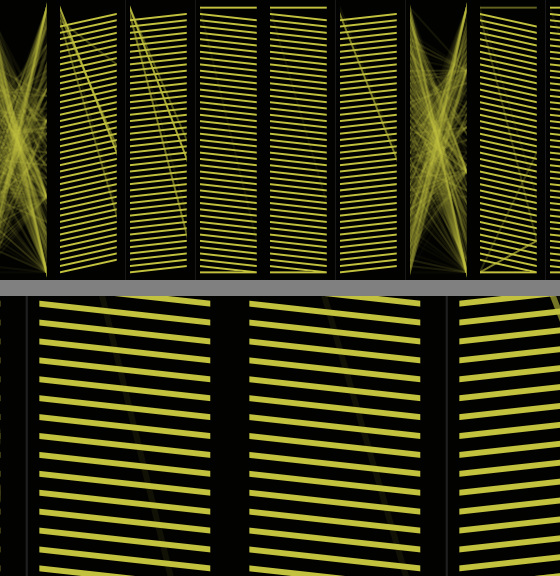
Top, the full canvas; bottom, a detail of the centre.
This pattern is drawn by a Shadertoy shader. Its source:

```glsl
// Row of link panels: yellow strands join evenly spaced nodes on two sides.

const float PANEL_PERIOD = 0.25;
const float PANEL_START = -0.0365;
const float PANEL_WIDTH = 0.2035;
const float DIVIDER_X = 0.2350;
const float NODE_TOP = 0.0273;
const float NODE_STEP = 0.02251;
const float LAST_NODE = 42.0;
const float HALF_LINE = 0.0035;
const vec3 BACKGROUND = vec3(0.008, 0.008, 0.003);
const vec3 STRAND = vec3(0.76, 0.76, 0.245);
const vec3 DIVIDER = vec3(0.12);

// Node shift of each panel's parallel strands; zero marks a dense panel.
const float SHIFTS[9] = float[9](0.0, -2.0, -1.0, 1.0, 1.0, -1.0, 0.0, 2.0, 1.0);

// Stray strands: panel, left node, right node, opacity.
const vec4 STRAYS[12] = vec4[12](
    vec4(1, 0, 23, 0.85), vec4(1, 1, 22, 0.50), vec4(1, 2, 33, 0.40), vec4(1, 2, 9, 0.30),
    vec4(2, 0, 24, 0.85), vec4(2, 1, 36, 0.55), vec4(2, 0, 21, 0.40),
    vec4(5, 1, 24, 0.60), vec4(5, 29, 28, 0.35),
    vec4(7, 42, 37, 0.65), vec4(7, 1, 37, 0.25), vec4(7, 42, 23, 0.22));

// Layered sines, spread over 0..1.
float scatter(float a, float b) {
    return 0.5 + 0.27 * sin(a * 12.99 + b * 78.23) + 0.23 * sin(a * 39.35 - b * 11.14 + 1.7);
}

float bandMask(float dist, float halfWidth, float pixel) {
    return clamp((halfWidth - dist) / pixel + 0.5, 0.0, 1.0);
}

// Coverage of a strand between two nodes; q is (0..1 across, node row).
float link(vec2 q, float from, float to, float pixel) {
    float slope = (to - from) * NODE_STEP / PANEL_WIDTH;
    float dist = abs(q.y - mix(from, to, q.x)) * NODE_STEP * inversesqrt(1.0 + slope * slope);
    return bandMask(dist, HALF_LINE, pixel);
}

// Lays a layer of the given opacity over the accumulated opacity.
float over(float base, float layer) {
    return base + (1.0 - base) * layer;
}

// Parallel strands, with flat strands at the rows the shift leaves open.
float parallelLinks(vec2 q, float shift, float pixel) {
    float row = floor(q.y - shift * q.x + 0.5);
    float first = 1.0 + max(0.0, -shift);
    float last = LAST_NODE - max(0.0, shift);
    float ink = row >= first && row <= last ? link(q, row, row + shift, pixel) : 0.0;
    if (shift > 0.0) {
        float topOpacity = shift > 1.0 ? 0.5 : 1.0;
        ink = max(ink, topOpacity * link(q, 0.0, 0.0, pixel));
        ink = max(ink, link(q, LAST_NODE, LAST_NODE, pixel));
    }
    return ink;
}

// Crossing translucent strands, part of them drawn to a few shared hubs.
float denseLinks(vec2 q, float seed, float hubSpacing, float pixel) {
    float ink = 0.0;
    for (float node = 0.0; node <= LAST_NODE; node++) {
        for (float k = 0.0; k < 10.0; k++) {
            float random = scatter(node + seed, k + 1.0);
            float spread = LAST_NODE - node + (random - 0.5) * 44.0;
            float hub = LAST_NODE - hubSpacing * floor(3.0 * random);
            float target = k < 3.0 ? hub : clamp(floor(spread + 0.5), 0.0, LAST_NODE);
            float strength = scatter(k * 3.1 + 2.0, node + seed);
            float opacity = mix(0.02, 0.19, strength * strength);
            ink = over(ink, opacity * link(q, node, target, pixel));
        }
    }
    return ink;
}

float strayLinks(vec2 q, float panel, float pixel) {
    float ink = 0.0;
    for (int i = 0; i < STRAYS.length(); i++) {
        vec4 stray = STRAYS[i];
        if (stray.x == panel) ink = over(ink, stray.w * link(q, stray.y, stray.z, pixel));
    }
    // One faint ghost strand per panel.
    float ghostEnd = floor(LAST_NODE * mix(0.5, 1.0, scatter(panel, 5.0)));
    return over(ink, 0.08 * link(q, 0.0, ghostEnd, pixel));
}

void mainImage(out vec4 fragColor, in vec2 fragCoord) {
    float pixel = 1.0 / iResolution.y;
    vec2 p = fragCoord * pixel;

    // Panel index and local coordinates, with rows counted from the top.
    float panel = floor((p.x - PANEL_START) / PANEL_PERIOD);
    float x = p.x - PANEL_START - panel * PANEL_PERIOD;
    vec2 q = vec2(x / PANEL_WIDTH, (1.0 - p.y - NODE_TOP) / NODE_STEP);
    float shift = SHIFTS[int(mod(panel, 9.0))];

    float inside = bandMask(abs(x - 0.5 * PANEL_WIDTH), 0.5 * PANEL_WIDTH, pixel);
    float ink = 0.0;
    if (inside > 0.0) {
        if (shift == 0.0) {
            ink = denseLinks(q, panel, panel < 1.0 ? 12.0 : 16.0, pixel);
        } else {
            ink = over(parallelLinks(q, shift, pixel), strayLinks(q, panel, pixel));
        }
    }

    // Thin dividers, with every third one left out.
    float divider = bandMask(abs(x - DIVIDER_X), 0.0013, pixel) * step(0.5, mod(panel, 3.0));
    vec3 color = mix(BACKGROUND, DIVIDER, divider);
    fragColor = vec4(mix(color, STRAND, ink * inside), 1.0);
}
```
